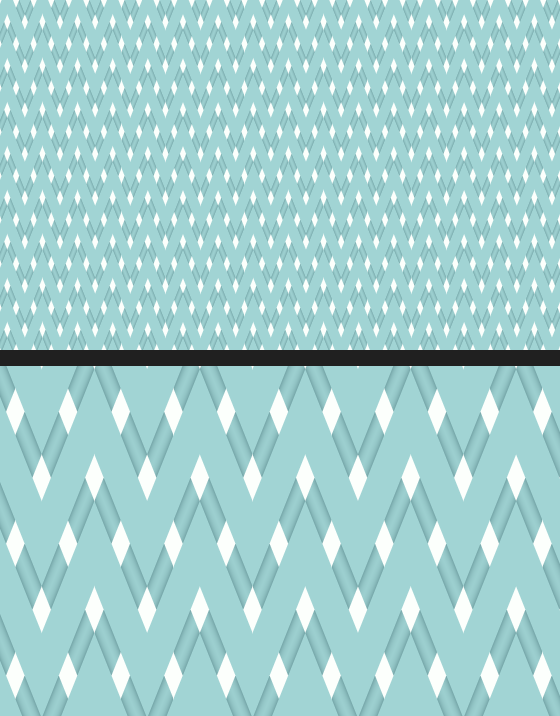
Top: the whole. Bottom: its middle third, enlarged.
Reproduce this pattern procedurally as a Shadertoy shader.

```glsl
// Antialiased step: 0 below the edge, 1 above it
float cover(float dist, float pixel) {
    return clamp(0.5 + dist / pixel, 0.0, 1.0);
}

// Distance to the nearest integer on each axis
vec2 toInteger(vec2 x) {
    return abs(fract(x + 0.5) - 0.5);
}

void mainImage(out vec4 fragColor, in vec2 fragCoord) {
    vec2 uv = fragCoord / iResolution.y;
    float pixel = 21.45 / iResolution.y;

    // Lattice cells: one opening at each corner and one at each centre
    vec2 cell = vec2(uv.x * 19.92 - 0.415, (1.0 - uv.y) * 7.96 - 0.5);

    // Slanted axes run across the two families of ribbons
    vec2 slant = toInteger(vec2(cell.x + cell.y, cell.x - cell.y));
    float halfGap = 0.176;
    float paper = cover(max(slant.x, slant.y) - halfGap, pixel);

    // Between crossings, the rear zigzag alternates with the front one
    float parity = mod(floor(cell.x + 0.5) + floor(cell.y * 2.0), 2.0);
    float rear = 1.0 - parity;

    // Shadow fades away from the edges of the front ribbon
    float depth = halfGap - min(slant.x, slant.y);
    float shadow = rear * cover(depth, pixel) * exp(-13.4 * max(depth, 0.0));

    vec3 ribbon = mix(vec3(0.63, 0.83, 0.83), vec3(0.45, 0.64, 0.65), shadow);
    vec3 color = mix(vec3(0.99, 1.0, 0.99), ribbon, paper);
    fragColor = vec4(color, 1.0);
}
```
